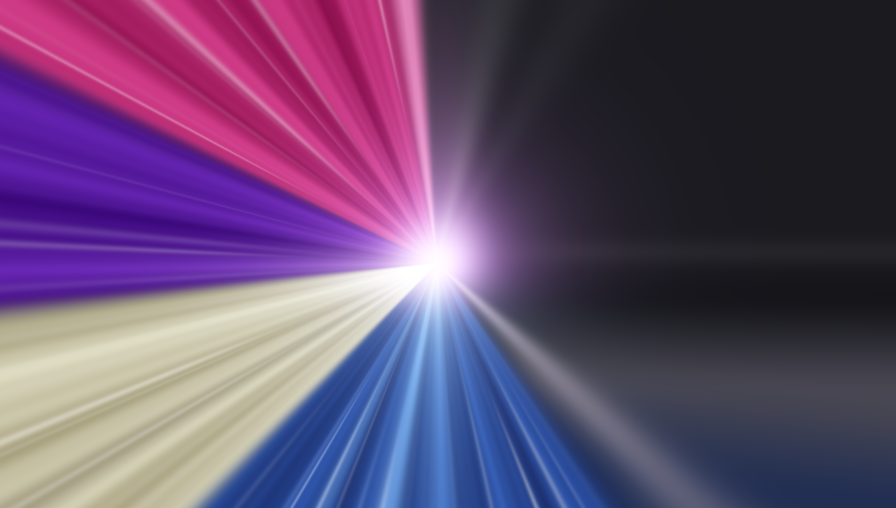
Give the GLSL for this background, as a Shadertoy shader.

```glsl
const vec2 CENTER = vec2(0.488, 0.482);

// Sector limits in degrees, counter-clockwise from the right
const float PINK_START = 94.5;
const float VIOLET_START = 155.0;
const float CREAM_START = 186.5;
const float BLUE_START = 225.5;
const float BLUE_END = 306.0;

const vec3 NIGHT = vec3(0.10, 0.10, 0.12);
const vec3 SLATE = vec3(0.28, 0.275, 0.32);
const vec3 NAVY = vec3(0.13, 0.18, 0.32);
const vec3 BEIGE = vec3(0.55, 0.52, 0.58);
const vec3 PINK_DARK = vec3(0.53, 0.04, 0.28);
const vec3 PINK_LIGHT = vec3(0.83, 0.24, 0.54);
const vec3 ROSE = vec3(0.92, 0.58, 0.78);
const vec3 VIOLET_DARK = vec3(0.21, 0.02, 0.46);
const vec3 VIOLET_LIGHT = vec3(0.40, 0.14, 0.70);
const vec3 CREAM_DARK = vec3(0.64, 0.61, 0.47);
const vec3 CREAM_LIGHT = vec3(0.88, 0.87, 0.77);
const vec3 BLUE_DARK = vec3(0.10, 0.18, 0.43);
const vec3 BLUE_LIGHT = vec3(0.18, 0.34, 0.69);
const vec3 SKY = vec3(0.50, 0.73, 0.98);
const vec3 HALO_WARM = vec3(1.30, 0.82, 1.55);
const vec3 HALO_COOL = vec3(0.85, 0.95, 1.25);

const float HALO_FALLOFF = 9.0;
const float CORE_RADIUS = 0.075;
const float RAY_STRENGTH = 0.42;
const int RAY_LAYERS = 2;

float hash(float n) {
    return fract(sin(n * 12.9898) * 4375.85);
}

float bell(float x, float middle, float width) {
    float d = (x - middle) / width;
    return exp(-d * d);
}

float sector(float angle, float start, float end, float soft) {
    return smoothstep(start - soft, start + soft, angle)
         * (1.0 - smoothstep(end - soft, end + soft, angle));
}

vec3 screen(vec3 base, vec3 light) {
    return 1.0 - (1.0 - base) * (1.0 - clamp(light, 0.0, 1.0));
}

// Broad light and dark folds around the centre, from 0 to 1
float folds(float angle) {
    float s = 0.62 * sin(angle * 0.42 + 1.0)
            + 0.28 * sin(angle * 0.97 + 2.0)
            + 0.10 * sin(angle * 2.30);
    return 0.5 + 0.5 * s;
}

// One thin ray per angular cell, with random place, width and reach
float thinRays(float angle, float radius, float pixelAngle) {
    float sum = 0.0;
    for (int i = 0; i < RAY_LAYERS; i++) {
        float layer = float(i);
        float size = 9.0 - 2.3 * layer;
        float id = floor(angle / size) + 61.0 * layer;
        float middle = mix(0.3, 0.7, hash(id)) * size;
        float width = mix(0.25, 0.85, hash(id + 7.3));
        float wide = max(width, pixelAngle);
        float reach = smoothstep(0.0, 0.35, radius - 0.3 * hash(id + 3.1));
        float strength = hash(id + 5.7);
        sum += bell(mod(angle, size), middle, wide) * width / wide
             * reach * strength * strength;
    }
    return sum;
}

// Dark side: faint upper beams, horizon and the pale floor
vec3 darkSide(vec2 p, float angle, float radius) {
    vec3 color = NIGHT + 0.15 * bell(angle, 77.0, 6.0) * exp(-radius);
    color += 0.035 * bell(angle, 61.0, 6.0);
    color += 0.04 * bell(p.y, 0.022, 0.025) * smoothstep(0.0, 0.3, p.x);
    color -= 0.02 * bell(p.y, -0.06, 0.05);
    color = mix(color, SLATE, smoothstep(-0.07, -0.26, p.y));
    color = mix(color, NAVY, smoothstep(-0.22, -0.46, p.y + 0.12 * (p.x - 0.6)));
    return mix(color, BEIGE, bell(angle, 316.5, 5.0) * exp(-0.9 * radius));
}

void mainImage(out vec4 fragColor, in vec2 fragCoord) {
    vec2 p = (fragCoord - CENTER * iResolution.xy) / iResolution.y;
    float radius = max(length(p), 0.0005);
    float angle = degrees(atan(-p.y, -p.x)) + 180.0;
    float pixelAngle = degrees(1.0 / (radius * iResolution.y));
    float fold = folds(angle);

    // Coloured sectors
    float pink = sector(angle, PINK_START, VIOLET_START, 2.5);
    float violet = sector(angle, VIOLET_START, CREAM_START, 2.2);
    float cream = sector(angle, CREAM_START, BLUE_START, 2.4);
    float blue = sector(angle, BLUE_START, BLUE_END, 5.0);
    vec3 color = darkSide(p, angle, radius);
    color = mix(color, mix(BLUE_DARK, BLUE_LIGHT, fold), blue);
    color = mix(color, mix(PINK_DARK, PINK_LIGHT, fold), pink);
    color = mix(color, mix(VIOLET_DARK, VIOLET_LIGHT, fold), violet);
    color = mix(color, mix(CREAM_DARK, CREAM_LIGHT, fold), cream);

    // Main beams
    color = mix(color, ROSE, 0.8 * bell(angle, 97.0, 3.2));
    color = mix(color, PINK_LIGHT, 0.6 * bell(angle, 149.0, 4.0));
    color = mix(color, VIOLET_LIGHT, 0.9 * bell(angle, 159.5, 2.4));
    color = mix(color, CREAM_DARK * 0.85, 0.7 * bell(angle, 210.5, 2.0));
    float skyBeams = bell(angle, 259.0, 3.0) + 0.55 * bell(angle, 245.0, 1.8)
                   + 0.45 * bell(angle, 271.0, 4.0);
    skyBeams += 1.3 * exp(-5.0 * radius) * bell(angle, 266.0, 18.0);
    color = mix(color, SKY, min(0.6 * skyBeams, 0.85));

    // Fine rays
    float lit = min(pink + violet + cream + blue, 1.0);
    float rays = min(thinRays(angle, radius, pixelAngle), 1.0);
    color = mix(color, vec3(1.0), RAY_STRENGTH * rays * lit);

    // Halo, upward plume, left flare and white core
    float below = smoothstep(0.02, -0.15, p.y);
    color = screen(color, mix(HALO_WARM, HALO_COOL, below) * exp(-HALO_FALLOFF * radius));
    float plume = bell(p.x, 0.01, 0.065) * smoothstep(-0.04, 0.08, p.y) * exp(-3.5 * max(p.y, 0.0));
    color = screen(color, vec3(0.60, 0.40, 0.62) * plume);
    float flare = bell(p.y, -0.02, 0.05) * exp(-5.0 * abs(p.x)) * smoothstep(0.05, -0.08, p.x);
    color = screen(color, vec3(0.75 * flare + 0.6 * cream * exp(-3.5 * radius)));
    color = screen(color, vec3(0.9 * bell(radius, 0.0, CORE_RADIUS)));

    fragColor = vec4(color, 1.0);
}
```
